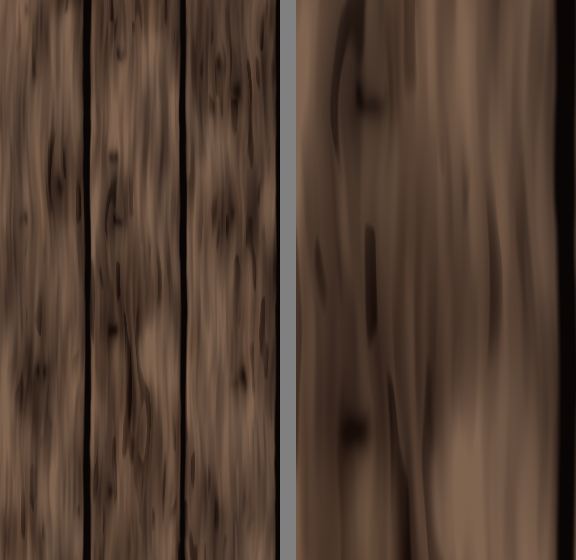
Left, the full canvas; right, a detail of the centre.
This texture is drawn by a Shadertoy shader. Its source:

```glsl
// Three weathered dark-brown vertical planks with streaky grain, knots and black gaps.

vec3 hash3(vec2 p) {
    vec3 k = vec3(dot(p, vec2(127.1, 311.7)), dot(p, vec2(269.5, 183.3)), dot(p, vec2(419.2, 371.9)));
    return fract(sin(k) * 43758.5);
}

// Smooth cellular noise: random cell values blended by distance to jittered points.
float cells(vec2 p) {
    vec2 base = floor(p);
    float sum = 0.0, total = 0.0;
    for (int j = -1; j <= 1; j++)
    for (int i = -1; i <= 1; i++) {
        vec2 cell = base + vec2(i, j);
        vec3 h = hash3(cell);
        vec2 d = p - cell - 0.2 - 0.6 * h.xy;
        float w = pow(max(1.44 - dot(d, d), 0.0), 4.0);
        sum += w * h.z;
        total += w;
    }
    return sum / max(total, 1e-4);
}

void mainImage(out vec4 fragColor, in vec2 fragCoord) {
    vec2 p = fragCoord / iResolution.x;
    float pitch = 0.342;

    // Plank index and position across the plank, with slightly wavering edges
    float sway = 0.002 * sin(p.y * 4.3 + 1.0) + 0.001 * sin(p.y * 13.0 + p.x * 9.0);
    float across = p.x + 0.03 + sway;
    float plank = floor(across / pitch);
    float x = across - plank * pitch;

    // Knots darken the wood and push the grain aside
    vec2 grain = vec2(x, p.y);
    grain.x += 0.005 * sin(p.y * 5.0 + plank * 2.1) + 0.003 * sin(p.y * 11.0 + x * 25.0);
    float ragged = cells(vec2(x * 55.0, p.y * 14.0) + plank * 17.0) - 0.5;
    float knots = 0.0, halos = 0.0, pale = 0.0;
    for (int k = 0; k < 5; k++) {
        vec3 h = hash3(vec2(plank + 3.0, float(k) + 5.0));
        vec2 d = vec2(x, p.y) - vec2(0.07 + 0.2 * h.x, (float(k) + h.y) * 0.42);
        vec2 e = d / vec2(0.012 + 0.008 * h.z, 0.025 + 0.03 * h.x);
        e.x += ragged * 1.8;
        float r2 = dot(e, e);
        knots += exp(-r2 * 1.5) * (0.4 + 0.6 * h.z);
        halos += exp(-r2 * 0.18);
        vec2 below = (d + vec2(-0.01, 0.1)) / vec2(0.025, 0.06);
        pale += exp(-dot(below, below)) * h.y;
        grain.x -= d.x * 0.5 * exp(-dot(d / vec2(0.03, 0.08), d / vec2(0.03, 0.08)));
    }

    // Grain streaks from fine fibres to broad stains
    vec2 seed = vec2(plank * 31.0 + 4.0, plank * 13.0 + 2.0);
    float fibre = cells(grain * vec2(115.0, 6.0) + seed);
    float streak = cells(grain * vec2(48.0, 4.5) + seed * 1.7);
    float band = cells(grain * vec2(19.0, 3.2) + seed * 2.3);
    float stain = cells(grain * vec2(8.0, 4.0) + seed * 3.1);
    float tone = 0.78 + 0.3 * (fibre - 0.5) + 0.35 * (streak - 0.5)
               + 0.42 * (band - 0.5) + 0.5 * (stain - 0.5);

    // Dark splits gather in the stained areas
    float split = cells(grain * vec2(62.0, 7.0) + seed * 4.3);
    tone -= 0.3 * smoothstep(0.66, 0.85, split) * smoothstep(0.65, 0.35, stain);
    tone -= 0.5 * min(knots, 1.0) + 0.1 * min(halos, 1.5);

    // Rounded plank edges: pale left lip, shaded right side
    float lip = (x - 0.021) / 0.006;
    tone += 0.14 * exp(-lip * lip) * (0.4 + streak);
    tone -= 0.22 * smoothstep(pitch - 0.04, pitch - 0.008, x);

    vec3 wood = mix(vec3(0.07, 0.03, 0.02), vec3(0.44, 0.34, 0.27), clamp(tone, 0.05, 1.15));
    wood = mix(wood, vec3(0.40, 0.34, 0.25), 0.3 * min(pale, 1.0));
    wood += vec3(0.012, 0.0, -0.008) * (band - stain);

    // Gaps between planks, each with its own worn width
    float gapDistance = min(x, pitch - x);
    float seam = floor(across / pitch + 0.5);
    float halfWidth = 0.009 + 0.003 * hash3(vec2(seam, 9.0)).x
                    + 0.002 * sin(p.y * 3.1 + seam * 2.0) + 0.003 * ragged;
    float onWood = smoothstep(halfWidth - 0.003, halfWidth + 0.005, gapDistance);
    fragColor = vec4(mix(vec3(0.035, 0.018, 0.014), wood, onWood), 1.0);
}
```
